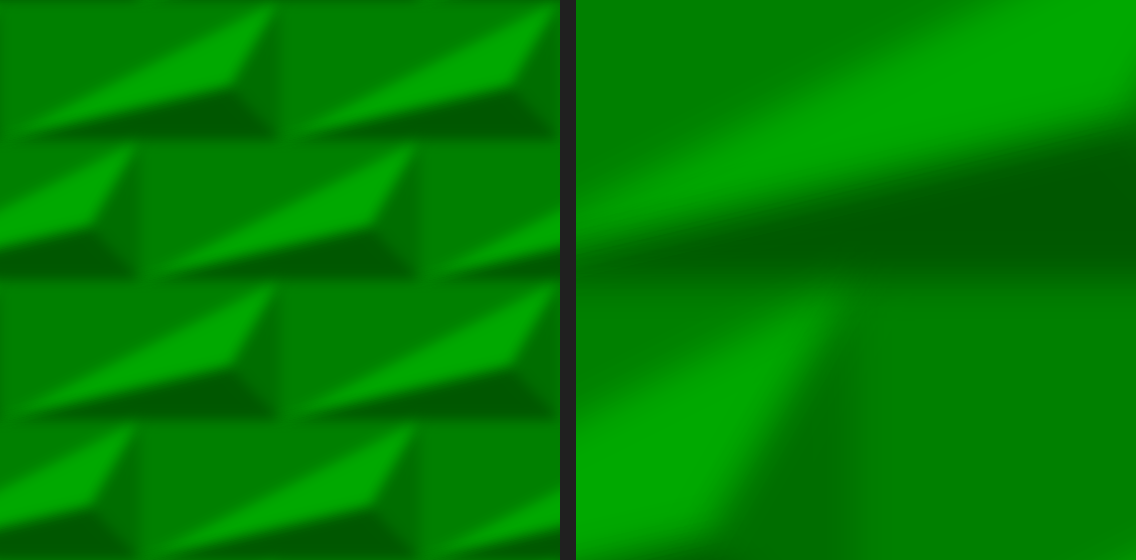
Left: the whole. Right: its middle third, enlarged.
Write a WebGL 1 fragment shader that draws this pattern.

```glsl
precision highp float;
// Green relief tiles in staggered rows, two across and four down. Each tile
// is split into four flat facets meeting at an off-centre peak; a Gaussian
// spiral of samples averages the facet shades to give soft, moulded edges.

uniform vec2 u_resolution;

// Green level of the hard-edged facet under p (canvas units, 0 to 1).
float facetShade(vec2 p) {
    vec2 grid = p * vec2(2.0, 4.0);
    float evenRow = 1.0 - mod(floor(grid.y), 2.0);
    vec2 q = fract(grid + vec2(0.5 * evenRow, 0.0));
    vec2 peak = vec2(0.82, 0.385);

    // Base plane above the diagonal.
    if (q.y > q.x) return 0.502;

    // Lit facet between the diagonal and the two ridges to the peak.
    float lowerRidge = q.x * peak.y / peak.x;
    float upperRidge = mix(peak.x, 1.0, (q.y - peak.y) / (1.0 - peak.y));
    if (q.y > lowerRidge && q.x < upperRidge) return 0.662;

    // Shaded right side and darker underside.
    float cornerRidge = mix(1.0, peak.x, q.y / peak.y);
    return q.x > cornerRidge ? 0.43 : 0.343;
}

void main() {
    vec2 uv = gl_FragCoord.xy / u_resolution;
    const float SAMPLES = 96.0;

    // Equal-weight samples, spaced by the golden angle with Gaussian radii.
    float green = 0.0;
    for (float i = 0.5; i < SAMPLES; i += 1.0) {
        float radius = 0.011 * sqrt(-2.0 * log(1.0 - i / SAMPLES));
        float angle = 2.39996 * i;
        green += facetShade(uv + radius * vec2(cos(angle), sin(angle)));
    }
    gl_FragColor = vec4(0.0, green / SAMPLES, 0.0, 1.0);
}
```
